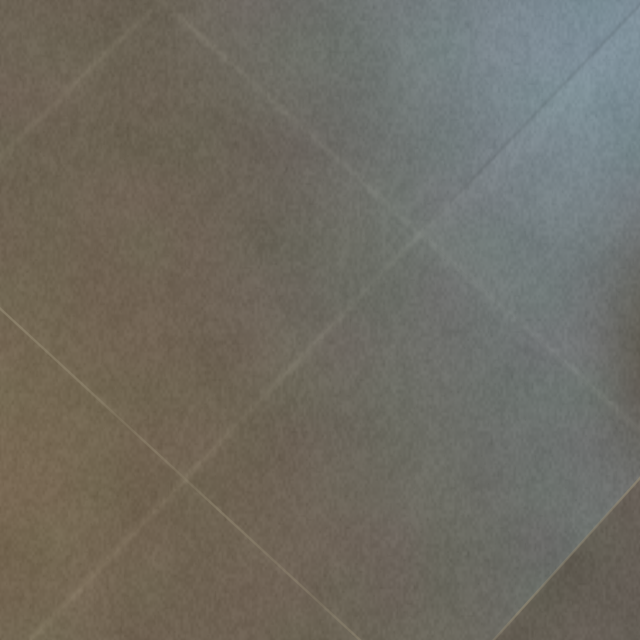
Write a WebGL 2 fragment shader that draws this texture.

```glsl
#version 300 es
precision highp float;
uniform vec2 u_resolution;
out vec4 fragColor;

// Joint families: slope, intercept, and their change from line to line
const vec4 FALLING = vec4(-0.921, 0.518, 0.024, 0.707);
const vec4 RISING = vec4(1.042, -0.050, -0.065, 0.804);
const float CRISP_WIDTH = 0.0014;
const float SOFT_WIDTH = 0.0058;

const vec3 BROWN = vec3(0.415, 0.376, 0.322);
const vec3 OCHRE = vec3(0.465, 0.410, 0.322);
const vec3 COOL_GREY = vec3(0.430, 0.448, 0.440);
const vec3 SHADE_BROWN = vec3(0.375, 0.340, 0.295);
const vec3 GLARE = vec3(0.050, 0.105, 0.150);
const vec3 CRISP_GROUT = vec3(0.580, 0.540, 0.450);
const vec3 SOFT_SHEEN = vec3(0.034, 0.034, 0.031);

const float MOTTLE = 0.055;
const float GRAIN = 0.036;
const float SPECKLE = 0.014;
const float TILE_VARIATION = 0.012;

float hash(vec2 p) {
  vec3 q = fract(vec3(p.xyx) * 0.1031);
  q += dot(q, q.yzx + 33.33);
  return fract((q.x + q.y) * q.z);
}

float noise(vec2 p) {
  vec2 i = floor(p), f = fract(p);
  f = f * f * (3.0 - 2.0 * f);
  return mix(mix(hash(i), hash(i + vec2(1, 0)), f.x),
             mix(hash(i + vec2(0, 1)), hash(i + vec2(1, 1)), f.x), f.y);
}

float fbm(vec2 p) {
  float sum = 0.0, amp = 0.5;
  for (int i = 0; i < 5; i++) {
    sum += amp * noise(p);
    p = mat2(1.6, 1.2, -1.2, 1.6) * p + 17.3;
    amp *= 0.5;
  }
  return sum;
}

float blob(vec2 p, vec2 center, vec2 radius) {
  vec2 q = (p - center) / radius;
  return exp(-dot(q, q));
}

// Continuous line number; joints lie at the whole numbers
float lineIndex(vec2 p, vec4 family) {
  return (p.y - family.x * p.x - family.y) / (family.z * p.x + family.w);
}

// Signed distance to the nearest joint, positive above it
float jointDistance(float index, vec2 p, vec4 family) {
  float slope = family.x + family.z * round(index);
  float spacing = family.z * p.x + family.w;
  return (index - round(index)) * spacing / sqrt(1.0 + slope * slope);
}

vec3 addJoint(vec3 color, float dist, float crisp, float glare, vec2 p, float pixel) {
  float wear = 0.45 + 0.8 * noise(p * 16.0 + crisp * 9.0);
  float thin = 1.0 - smoothstep(CRISP_WIDTH - pixel * 0.5, CRISP_WIDTH + pixel, abs(dist));
  float wide = exp(-dist * dist / (SOFT_WIDTH * SOFT_WIDTH));
  float fade = 1.0 - smoothstep(0.10, 0.45, glare);

  // Clear grout, or a blurred bevel that turns dark under the glare
  vec3 clear = mix(color, CRISP_GROUT, thin * 0.50 * wear) + SOFT_SHEEN * wide * 0.4;
  vec3 soft = color + SOFT_SHEEN * wide * wear * fade;
  soft *= 1.0 - 0.07 * (1.0 - fade) * exp(-dist * dist / 0.000012);
  float sheen = smoothstep(-0.07, -0.004, dist) * (1.0 - smoothstep(-0.004, 0.003, dist));
  soft += 0.018 * sheen * smoothstep(0.08, 0.3, glare);
  return mix(soft, clear, crisp);
}

void main() {
  vec2 p = gl_FragCoord.xy / u_resolution;
  float pixel = 1.0 / min(u_resolution.x, u_resolution.y);
  float falling = lineIndex(p, FALLING);
  float rising = lineIndex(p, RISING);
  float fallingDist = jointDistance(falling, p, FALLING);
  float risingDist = jointDistance(rising, p, RISING);

  // Warm to cool light across the floor
  float drift = fbm(p * 4.0) - 0.5;
  float cool = smoothstep(0.25, 0.90, p.x + 0.35 * (p.y - 0.5) + 0.12 * drift);
  float warm = blob(p, vec2(-0.02, 0.25), vec2(0.36, 0.40));
  vec3 color = mix(mix(BROWN, OCHRE, warm), COOL_GREY, cool);
  float glare = blob(p, vec2(0.97, 0.96), vec2(0.31, 0.36));
  color += GLARE * glare;

  // Shaded tile at lower right and the shadow on the right edge
  float shadedTile = 1.0 - smoothstep(-1.0 - 0.003, -1.0 + 0.003, rising);
  color = mix(color, SHADE_BROWN, 0.75 * shadedTile);
  float edgeShadow = blob(p, vec2(1.03, 0.45), vec2(0.085, 0.18));
  color = mix(color, SHADE_BROWN, 0.8 * edgeShadow);

  // Stone surface: tile tone, clouds, tint and fine grain
  color += TILE_VARIATION * (hash(floor(vec2(falling, rising)) + 11.0) - 0.5);
  color += MOTTLE * (fbm(p * 9.0 + 4.0) - 0.48);
  color += vec3(0.012, -0.008, 0.006) * (noise(p * 13.0 + 30.0) - 0.5);
  float grain = noise(p * vec2(250.0, 170.0)) + 0.6 * noise(p * vec2(120.0, 75.0)) - 0.8;
  color += GRAIN * grain;
  color -= SPECKLE * smoothstep(0.78, 0.98, noise(p * vec2(190.0, 160.0) + 50.0));

  color = addJoint(color, risingDist, step(rising, -0.5), glare, p, pixel);
  color = addJoint(color, fallingDist, step(falling, 0.5), glare, p, pixel);
  fragColor = vec4(color, 1.0);
}
```
